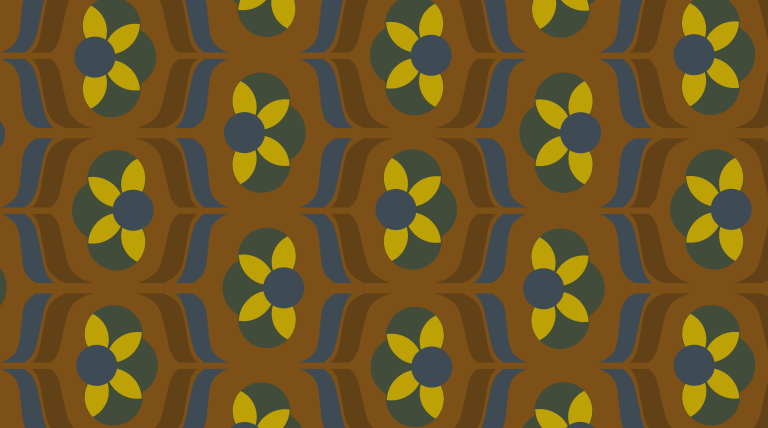
Give the GLSL for this pattern, as a WebGL 2 fragment shader.

```glsl
#version 300 es
precision highp float;
// Retro half-drop flowers between S-curved ribbons on a brown ground.
// Mirror-folded cells give the ribbons; two offset lattices give the flowers,
// each built from circles and lens-shaped petals, flipped in a checkerboard.

uniform vec2 u_resolution;
out vec4 fragColor;

const float CANVAS_WIDTH = 768.0;          // design units across the canvas
const vec2 PITCH = vec2(299.0, 155.0);     // repeat size
const vec2 RIBBON_ORIGIN = vec2(114.5, 62.3);
const vec2 DROP_ORIGIN = vec2(264.0, -15.2);

const vec3 BROWN = vec3(0.490, 0.314, 0.090);
const vec3 DARK_BROWN = vec3(0.390, 0.253, 0.085);
const vec3 SLATE = vec3(0.248, 0.293, 0.330);
const vec3 GREEN = vec3(0.253, 0.300, 0.230);
const vec3 YELLOW = vec3(0.740, 0.630, 0.020);

vec2 hash22(vec2 p) {
    vec3 h = fract(p.xyx * vec3(0.1031, 0.1030, 0.0973));
    h += dot(h, h.yzx + 33.33);
    return fract((h.xx + h.yz) * h.zy);
}

float coverage(float d, float pixel) {
    return clamp(0.5 - d / pixel, 0.0, 1.0);
}

float circle(vec2 p, vec2 center, float radius) {
    return length(p - center) - radius;
}

// Lens between two points, made from two equal arcs.
float lens(vec2 p, vec2 base, vec2 tip, float halfWidth) {
    vec2 axis = normalize(tip - base);
    vec2 q = p - 0.5 * (base + tip);
    float halfLength = 0.5 * distance(base, tip);
    float radius = (halfLength * halfLength + halfWidth * halfWidth) / (2.0 * halfWidth);
    float across = abs(q.x * axis.y - q.y * axis.x) + radius - halfWidth;
    return length(vec2(across, dot(q, axis))) - radius;
}

// Signed distance to an S-curve: k = middle, slope, end flare, bend.
float curveSide(vec2 q, vec4 k) {
    float halfSpan = 0.25 * PITCH.y;
    float s = q.y / halfSpan - 1.0;
    float s3 = s * s * s;
    float s4 = s3 * s;
    float x = k.x - k.y * s - k.z * s4 * s - k.w * s4;
    float slope = (k.y + 5.0 * k.z * s4 + 4.0 * k.w * s3) / halfSpan;
    return (q.x - x) / length(vec2(1.0, slope));
}

// Band between two S-curves, cut flat at both ends.
float ribbon(vec2 q, vec4 inner, vec4 outer) {
    float sides = max(curveSide(q, outer), -curveSide(q, inner));
    return max(sides, abs(q.y - 37.8) - 34.6);
}

vec3 drawRibbons(vec3 color, vec2 p, float pixel) {
    vec2 q = p - RIBBON_ORIGIN;
    q = abs(q - PITCH * floor(q / PITCH + 0.5));
    float dark = ribbon(q, vec4(50.0, 9.0, 24.0, 14.0), vec4(71.0, 7.0, 20.0, 10.6));
    float slate = ribbon(q, vec4(74.0, 8.0, 13.0, 0.0), vec4(93.5, 4.0, 25.0, 0.0));
    color = mix(color, DARK_BROWN, coverage(dark, pixel));
    return mix(color, SLATE, coverage(slate, pixel));
}

vec3 drawFlowers(vec3 color, vec2 p, vec2 origin, float pixel) {
    vec2 q = p - origin;
    vec2 cell = floor(q / PITCH + 0.5);
    q -= PITCH * cell + (hash22(cell + origin) - 0.5) * 3.0;

    // Alternate flowers face the other way; the heart sits off centre.
    float facing = 1.0 - 2.0 * mod(cell.x + cell.y, 2.0);
    q = vec2(q.x * facing + 18.4, abs(q.y));

    float leaf = min(circle(q, vec2(16.7, 31.0), 29.2), circle(q, vec2(30.0, 0.0), 31.2));
    float uprightPetal = lens(q, vec2(4.0, 6.0), vec2(-4.0, 51.5), 11.8);
    float sidePetal = lens(q, vec2(9.0, 3.0), vec2(45.0, 33.0), 10.5);
    float heart = circle(q, vec2(0.0), 20.5);

    color = mix(color, GREEN, coverage(leaf, pixel));
    color = mix(color, YELLOW, coverage(min(uprightPetal, sidePetal), pixel));
    return mix(color, SLATE, coverage(heart, pixel));
}

void main() {
    float pixel = CANVAS_WIDTH / u_resolution.x;
    vec2 p = gl_FragCoord.xy * pixel;

    vec3 color = drawRibbons(BROWN, p, pixel);
    color = drawFlowers(color, p, RIBBON_ORIGIN, pixel);
    color = drawFlowers(color, p, DROP_ORIGIN, pixel);
    fragColor = vec4(color, 1.0);
}
```
